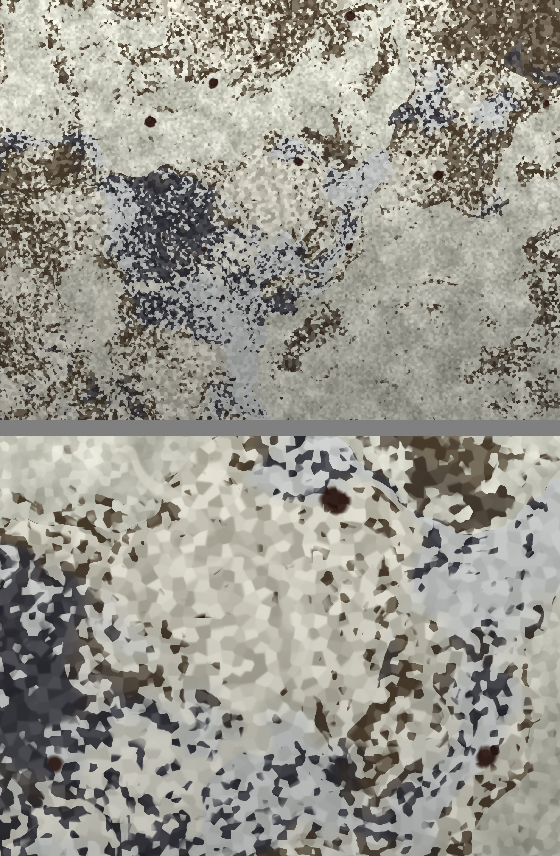
Top: the whole. Bottom: its middle third, enlarged.
Write a WebGL 2 fragment shader that draws this texture.

```glsl
#version 300 es
precision highp float;
// Polished granite: smooth grey slabs set in a speckled mass of brown, cream
// and blue-black crystals, crossed by pale veins and dotted with garnets.
// Soft cellular noise makes the grains, the clouds and the slab outlines.
uniform vec2 u_resolution;
out vec4 fragColor;

const vec3 SLAB   = vec3(0.77, 0.77, 0.72);
const vec3 CREAM  = vec3(0.94, 0.93, 0.88);
const vec3 SAND   = vec3(0.66, 0.65, 0.59);
const vec3 TAUPE  = vec3(0.48, 0.44, 0.37);
const vec3 UMBER  = vec3(0.28, 0.23, 0.17);
const vec3 ICE    = vec3(0.74, 0.77, 0.80);
const vec3 INK    = vec3(0.15, 0.15, 0.18);
const vec3 GARNET = vec3(0.20, 0.12, 0.10);

vec3 hash3(vec2 p) {
  vec3 a = fract(p.xyx * vec3(0.1031, 0.1030, 0.0973));
  a += dot(a, a.yxz + 33.33);
  return fract((a.xxy + a.yzz) * a.zyx);
}

// Random value per cell; low crispness blends cells, high keeps them flat.
float cellNoise(vec2 p, float crispness) {
  vec2 cell = floor(p);
  float sum = 0.0, weight = 1e-25;
  for (int y = -1; y <= 1; y++)
    for (int x = -1; x <= 1; x++) {
      vec2 c = cell + vec2(x, y);
      vec3 h = hash3(c);
      vec2 d = c + 0.1 + 0.8 * h.xy - p;
      float w = exp(-crispness * dot(d, d));
      sum += w * h.z;
      weight += w;
    }
  return sum / weight;
}

// Layers of soft cells, each turned and finer than the last.
float cloud(vec2 p) {
  float sum = 0.0, total = 0.0, amp = 0.5;
  for (int i = 0; i < 4; i++) {
    sum += amp * cellNoise(p, 5.0);
    total += amp;
    amp *= 0.56;
    p = mat2(0.8, 0.6, -0.6, 0.8) * p * 2.03 + 17.3;
  }
  return sum / total;
}

// Scattered round spots, present in a share of the cells.
float spots(vec2 p, float scale, float chance) {
  vec2 cell = floor(p * scale);
  float mask = 0.0;
  for (int y = -1; y <= 1; y++)
    for (int x = -1; x <= 1; x++) {
      vec2 c = cell + vec2(x, y);
      vec3 h = hash3(c + 71.0);
      float radius = mix(0.05, 0.12, fract(h.z * 37.0));
      float d = length(c + 0.2 + 0.6 * h.xy - p * scale);
      float inside = 1.0 - smoothstep(radius - 0.02, radius + 0.02, d);
      mask = max(mask, inside * step(h.z, chance));
    }
  return mask;
}

// Soft band along the segment a-b.
float band(vec2 p, vec2 a, vec2 b, float width) {
  vec2 ab = b - a;
  float t = clamp(dot(p - a, ab) / dot(ab, ab), 0.0, 1.0);
  return 1.0 - smoothstep(0.4 * width, width, length(p - a - t * ab));
}

// Pale slabs gather on the left and at the lower right.
float slabMask(vec2 p, vec2 q) {
  float left = 1.0 - smoothstep(0.15, 0.65, p.x);
  float corner = smoothstep(0.85, 1.0, p.x) * (1.0 - smoothstep(0.22, 0.34, p.y));
  float bias = 0.3 * left + 0.5 * corner - 0.16;
  return smoothstep(0.50, 0.58, cellNoise(q * 3.3 + 4.0, 55.0) + bias);
}

void main() {
  vec2 p = gl_FragCoord.xy / u_resolution.y;
  vec2 q = p + 0.24 * (vec2(cloud(p * 5.0), cloud(p * 5.0 + 31.0)) - 0.5);

  // Grain values and large-scale masks
  float fine = cellNoise(p * 150.0, 14.0);
  float coarse = cellNoise(q * 78.0 + 9.0, 12.0);
  float tone = cellNoise(p * 105.0 + 50.0, 14.0);
  float grain = mix(fine, coarse, 0.4);
  float slab = slabMask(p, q);
  vec2 along = mat2(0.82, -0.57, 0.57, 0.82) * q;
  float streak = cloud(along * vec2(6.0, 13.0) + 12.0);
  float blue = smoothstep(0.50, 0.62, cloud(q * 4.5 + 63.0)) * (1.0 - 0.8 * slab);

  // Share of dark grains at this place
  float loose = 0.43 + 1.4 * (cloud(q * 6.0 + 40.0) - 0.5);
  float smudged = 0.08 + 2.4 * max(streak - 0.52, 0.0);
  float cover = mix(loose, smudged, slab) + 0.6 * slab * (1.0 - slab);
  cover += 0.3 * band(q, vec2(0.165, 0.55), vec2(0.17, 0.95), 0.03);
  cover += 0.45 * (1.0 - smoothstep(0.03, 0.16, length(q - vec2(1.32, 0.93))));
  float seam = band(q, vec2(-0.05, 0.03), vec2(0.60, 0.42), 0.028);
  float thread = band(q, vec2(0.62, 0.40), vec2(0.60, 0.68), 0.010);
  cover -= 0.12 * seam + 0.4 * thread;

  // Pale ground, then dark grains
  float mottle = 0.34 * (cloud(p * 22.0) - 0.5) + 0.16 * (fine - 0.5);
  vec3 crystals = mix(mix(SAND, CREAM, tone), ICE, 0.55 * blue);
  vec3 color = mix(crystals, SLAB + mottle, slab);
  color = mix(color, mix(SAND, CREAM, 0.4 + 0.6 * tone), max(seam, thread) * 0.8);
  vec3 brown = mix(UMBER, TAUPE, smoothstep(0.2, 0.85, tone));
  vec3 dark = mix(brown, INK + 0.2 * tone, max(blue, 0.7 * seam));
  color = mix(color, dark, smoothstep(-0.07, 0.07, cover - grain));

  // Garnets in the upper part, and light falling from above
  float garnet = spots(p + 0.05 * (q - p) + 0.004 * (fine - 0.5), 9.0,
                       0.04 + 0.22 * smoothstep(0.5, 0.65, p.y));
  color = mix(color, GARNET + 0.08 * (fine - 0.5), garnet);
  color *= mix(0.77, 1.06, smoothstep(0.0, 1.0, p.y));
  fragColor = vec4(color, 1.0);
}
```
